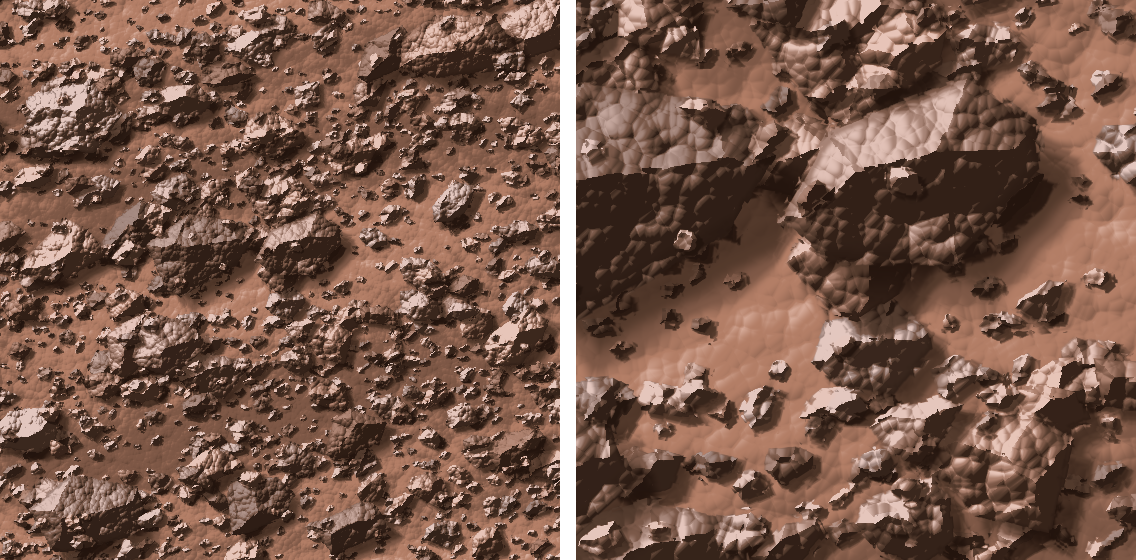
Left: the whole. Right: its middle third, enlarged.
Give the GLSL for this texture, as a Shadertoy shader.

```glsl
// Rust-coloured desert floor strewn with angular rocks, lit from the upper left.
// Each rock is the lowest of several random tilted planes, painted far to near over
// banded sand; cellular noise roughens the faces, and one tone ramp colours it all.

const vec3 BLACK = vec3(0.13, 0.075, 0.05);
const vec3 UMBER = vec3(0.32, 0.23, 0.18);
const vec3 BROWN = vec3(0.48, 0.35, 0.29);
const vec3 CLAY  = vec3(0.69, 0.50, 0.415);
const vec3 GREY  = vec3(0.63, 0.53, 0.50);
const vec3 PALE  = vec3(0.89, 0.78, 0.75);
const vec3 SUN   = vec3(-0.62, 0.64, 0.45);

float hash(vec2 p) {
    p = fract(p * vec2(0.1031, 0.1137));
    p += dot(p, p.yx + 33.33);
    return fract((p.x + p.y) * p.x * 47.0);
}

vec2 hash2(vec2 p) {
    return vec2(hash(p + 3.7), hash(p.yx + 71.3));
}

// Squared distance to the nearest cell point
float cellular(vec2 p) {
    vec2 cell = floor(p), f = fract(p);
    float nearest = 2.0;
    for (int j = -1; j <= 1; j++)
    for (int i = -1; i <= 1; i++) {
        vec2 o = vec2(i, j);
        vec2 d = o + hash2(cell + o + 50.0) - f;
        nearest = min(nearest, dot(d, d));
    }
    return nearest;
}

// Octaves of cells, each turned against the last
float roughness(vec2 p) {
    float sum = 0.0, freq = 24.0;
    for (int i = 0; i < 3; i++) {
        sum += cellular(p * freq + float(i) * 19.0) / freq;
        p = vec2(0.8 * p.x + 0.6 * p.y, 0.8 * p.y - 0.6 * p.x);
        freq *= 2.3;
    }
    return sum;
}

vec2 roughSlope(vec2 p, float eps) {
    float here = roughness(p);
    return vec2(roughness(p + vec2(eps, 0.0)) - here,
                roughness(p + vec2(0.0, eps)) - here) / eps;
}

// Layered sines: wide, flat bands from -1 to 1
float bands(vec2 p) {
    return 0.5 * sin(6.0 * p.x + 14.0 * p.y + 2.0 * sin(5.0 * p.x))
         + 0.5 * sin(9.0 * p.x - 23.0 * p.y + 1.5 * sin(9.0 * p.y));
}

float sunlight(vec2 slope) {
    return max(dot(normalize(vec3(slope, 1.0)), normalize(SUN)), 0.0);
}

// Faceted rock of unit radius: xy = outward slope, z = height (negative outside)
vec3 facetedRock(vec2 q, float seed) {
    vec2 tilt = 1.5 * (hash2(vec2(seed, 9.0)) - 0.5);
    vec3 rock = vec3(tilt, 0.5 - dot(q, tilt));
    for (int i = 0; i < 7; i++) {
        vec2 r = hash2(vec2(seed, float(i) * 13.0 + 21.0));
        float angle = (float(i) + 0.8 * r.x) * 6.2832 / 7.0;
        float steep = mix(0.5, 2.0, r.y);
        vec2 dir = vec2(cos(angle), sin(angle));
        float h = (mix(0.65, 1.0, hash(r * 90.0)) - dot(q, dir)) * steep;
        if (h < rock.z) rock = vec3(dir * steep, h);
    }
    return rock;
}

// Paints one size of rock over a surface of (tone, warmth)
vec2 scatterRocks(vec2 surface, vec2 p, vec2 bump, float size, float density, float layer) {
    vec2 base = floor(p / size);
    for (int j = 1; j >= -1; j--)
    for (int i = -1; i <= 1; i++) {
        vec2 id = base + vec2(i, j) + layer * 37.0 + 100.0;
        vec2 jitter = 0.1 + 0.8 * hash2(id);
        vec2 centre = (base + vec2(i, j) + jitter) * size;
        if (hash(id + 11.0) > density * (1.0 + 0.5 * bands(centre))) continue;

        vec2 look = hash2(id + 23.0);
        float radius = size * mix(0.3, 0.58, look.x);
        vec2 d = (p - centre) / radius;
        if (dot(d, d) > 4.0) continue;
        float seed = hash(id + 41.0) * 800.0 + 5.0;
        float angle = mix(-0.4, 0.8, look.y);
        float c = cos(angle), s = sin(angle);
        mat2 turn = mat2(c, -s, s, c);
        vec2 squash = vec2(1.0, mix(0.5, 0.9, hash(id + 57.0)));

        // Cast shadow, then the lit body
        float shade = facetedRock(turn * (d - vec2(0.25, -0.22)) / squash, seed).z;
        surface.x *= 1.0 - 0.72 * smoothstep(-0.12, 0.2, shade);
        vec3 rock = facetedRock(turn * d / squash, seed);
        vec2 slope = (rock.xy / squash) * turn + 0.46 * bump;
        float albedo = mix(0.72, 1.22, hash(id + 73.0));
        float tone = (0.11 + 0.93 * sunlight(slope)) * albedo;
        tone *= mix(0.75, 1.0, smoothstep(0.0, 0.12, rock.z));
        float cover = smoothstep(0.0, 0.0018 / radius, rock.z);
        surface = mix(surface, vec2(tone, 0.65 * hash(id + 87.0)), cover);
    }
    return surface;
}

vec3 toneRamp(float tone, float warmth) {
    vec3 c = mix(BLACK, UMBER, smoothstep(0.0, 0.25, tone));
    c = mix(c, BROWN, smoothstep(0.25, 0.5, tone));
    c = mix(c, mix(GREY, CLAY, warmth), smoothstep(0.5, 0.72, tone));
    c = mix(c, PALE, smoothstep(0.72, 0.95, tone));
    return c * mix(vec3(1.0), vec3(1.03, 0.98, 0.94), warmth);
}

void mainImage(out vec4 fragColor, in vec2 fragCoord) {
    vec2 p = fragCoord / iResolution.y;
    vec2 bump = roughSlope(p, 0.0015);
    vec2 edge = p + 0.0011 * bump;

    // Sand in broad light and dark bands with fine flat ripples
    float drift = 0.13 * bands(p * vec2(0.7, 0.9) + 0.3);
    float ripple = 0.025 * sin(190.0 * p.y + 9.0 * sin(8.0 * p.x) + 3.0 * sin(31.0 * p.x));
    vec2 surface = vec2(0.45 + 0.36 * sunlight(0.13 * bump) + drift + ripple, 0.9);

    // Gravel to boulders, then loose stones in front
    surface = scatterRocks(surface, edge, bump, 0.022, 0.50, 1.0);
    surface = scatterRocks(surface, edge, bump, 0.045, 0.55, 2.0);
    surface = scatterRocks(surface, edge, bump, 0.080, 0.55, 3.0);
    surface = scatterRocks(surface, edge, bump, 0.140, 0.50, 4.0);
    surface = scatterRocks(surface, edge, bump, 0.250, 0.46, 5.0);
    surface = scatterRocks(surface, edge, bump, 0.062, 0.26, 6.0);
    surface = scatterRocks(surface, edge, bump, 0.030, 0.18, 7.0);

    fragColor = vec4(toneRamp(surface.x, surface.y), 1.0);
}
```
